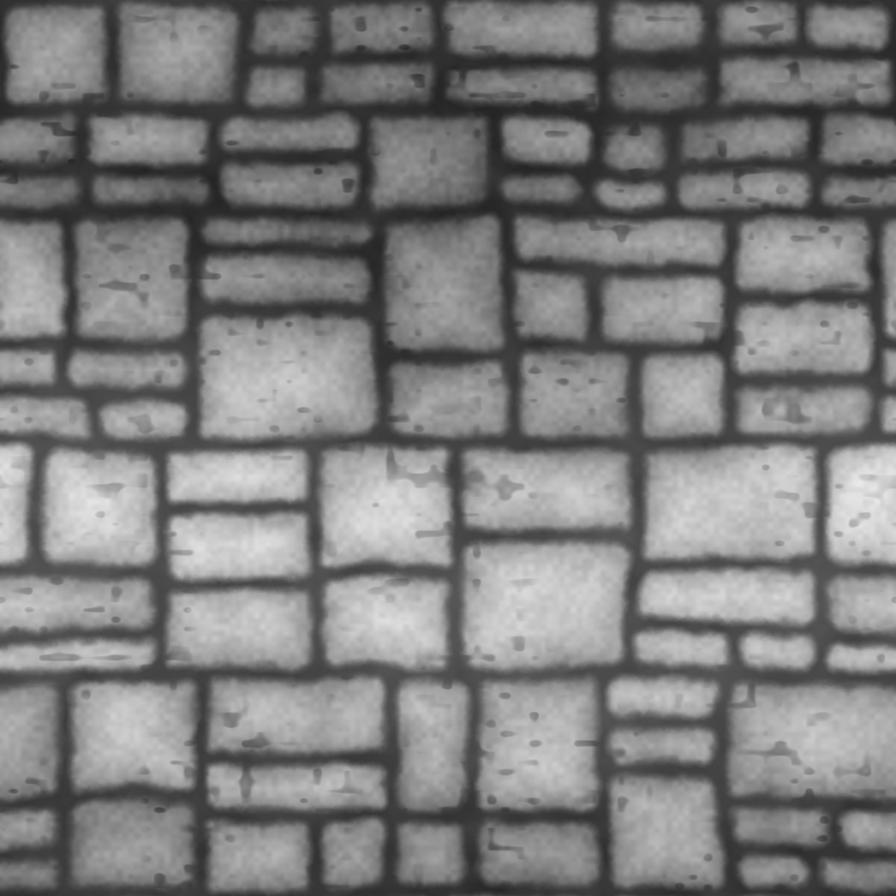
Write a three.js fragment shader that draws this texture map.

```glsl
// Grey wall of irregular squared stones with soft dark joints, tiling both ways.
// Five courses are cut into jittered columns, and each column is split again at
// random; a rounded box distance shades each stone, wrapped noise wears it.
varying vec2 vUv;

float hash(vec2 p) {
  vec3 q = fract(p.xyx * vec3(0.1031, 0.1030, 0.0973));
  q += dot(q, q.yzx + 33.33);
  return fract((q.x + q.y) * q.z);
}

// Value noise that wraps after a whole number of cells
float noise(vec2 uv, vec2 cells, float seed) {
  vec2 p = uv * cells, i = floor(p), f = p - i;
  f = f * f * (3.0 - 2.0 * f);
  vec2 a = mod(i, cells), b = mod(i + 1.0, cells);
  a += seed;
  b += seed;
  return mix(mix(hash(a), hash(vec2(b.x, a.y)), f.x),
             mix(hash(vec2(a.x, b.y)), hash(b), f.x), f.y);
}

float fbm(vec2 uv, float cells, float seed) {
  float sum = 0.0, weight = 0.5;
  for (int k = 0; k < 5; k++) {
    sum += weight * noise(uv, vec2(cells), seed + float(k) * 17.0);
    cells *= 2.0;
    weight *= 0.55;
  }
  return sum;
}

// Left edge of a column, in column units
float columnEdge(float i, float count, float seed) {
  return i + 0.5 * hash(vec2(mod(i, count) + 3.0, seed + 41.0));
}

// Finds the stone around p: its corners, and a random value of its own
void findStone(vec2 p, out vec2 lo, out vec2 hi, out float id) {
  // bottom, top, columns, shift
  vec4 course = p.y < 0.247 ? vec4(0.0, 0.247, 5.0, 0.1)
              : p.y < 0.508 ? vec4(0.247, 0.508, 5.0, 0.6)
              : p.y < 0.763 ? vec4(0.508, 0.763, 5.0, 0.3)
              : p.y < 0.874 ? vec4(0.763, 0.874, 6.0, 0.8)
                            : vec4(0.874, 1.0, 6.0, 0.4);
  float count = course.z, seed = floor(course.y * 100.0);
  float x = p.x * count + course.w, i = floor(x);
  if (x < columnEdge(i, count, seed)) i -= 1.0;
  lo = vec2((columnEdge(i, count, seed) - course.w) / count, course.x);
  hi = vec2((columnEdge(i + 1.0, count, seed) - course.w) / count, course.y);
  id = hash(vec2(mod(i, count) + 7.0, seed));

  for (int k = 0; k < 3; k++) {
    vec2 size = hi - lo;
    float chance = hash(vec2(id * 91.0, 5.0 + float(k)));
    float cut = mix(0.36, 0.64, hash(vec2(id * 57.0, 19.0 + float(k))));
    float side = 0.0;
    if (size.y > 0.165 || (size.y > 0.1 && chance < 0.27)) {
      float y = lo.y + size.y * cut;
      side = step(y, p.y);
      if (side > 0.5) lo.y = y; else hi.y = y;
    } else if (size.x > 0.16 + 0.12 * chance) {
      float y = lo.x + size.x * cut;
      side = step(y, p.x);
      if (side > 0.5) lo.x = y; else hi.x = y;
    }
    id = hash(vec2(id * 73.0 + side * 11.0, 29.0 + float(k)));
  }
}

void main() {
  // Uneven joints
  vec2 warp = vec2(noise(vUv, vec2(7.0), 2.0), noise(vUv, vec2(7.0), 9.0)) - 0.5;
  vec2 ragged = vec2(fbm(vUv, 24.0, 13.0), fbm(vUv, 24.0, 31.0)) - 0.53;
  vec2 p = vUv + 0.012 * warp + 0.009 * ragged;
  p.y = fract(p.y);

  vec2 lo, hi;
  float id;
  findStone(p, lo, hi, id);

  // Depth inside the rounded stone outline
  float radius = 0.008 + 0.012 * hash(vec2(id * 67.0, 3.0));
  vec2 q = abs(p - 0.5 * (lo + hi)) - 0.5 * (hi - lo) + 0.0065 + radius;
  float inside = radius - length(max(q, 0.0)) - min(max(q.x, q.y), 0.0);
  inside -= 0.008 * (fbm(vUv, 40.0, 53.0) - 0.53);

  // Broad light and dark bands, with clouding
  float light = 0.1 * cos(6.2831853 * (vUv.y - 0.36))
              + 0.12 * (noise(vUv, vec2(4.0), 71.0) - 0.5);

  // Domed faces with mottling and grain
  float face = smoothstep(-0.006, 0.008, inside);
  float stone = 0.48 + 0.26 * (1.0 - exp(-max(inside, 0.0) / 0.025));
  stone += light + 0.1 * (id - 0.5);
  stone += 0.22 * (fbm(vUv, 14.0, 83.0) - 0.53);
  stone += 0.07 * (noise(vUv, vec2(150.0), 97.0) - 0.5);

  // Small flat pits, in patches
  float pit = smoothstep(0.7, 0.92, noise(vUv, vec2(62.0, 94.0), 113.0));
  stone -= 0.17 * pit * smoothstep(0.25, 0.75, noise(vUv, vec2(16.0), 127.0));

  float mortar = 0.24 + 0.6 * light + 0.12 * (fbm(vUv, 20.0, 139.0) - 0.53);
  gl_FragColor = vec4(vec3(clamp(mix(mortar, stone, face), 0.0, 1.0)), 1.0);
}
```
